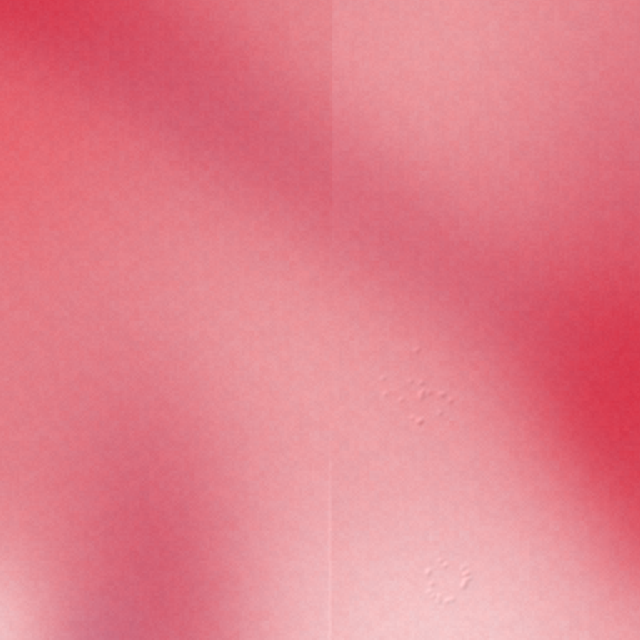
A three.js fragment shader for this background:

```glsl
// Soft rose and crimson watercolour blur with diagonal bands, a faint seam and tiny grains.
varying vec2 vUv;

const vec3 ROSE    = vec3(0.885, 0.49, 0.53);
const vec3 BLUSH   = vec3(0.92, 0.60, 0.62);
const vec3 PALE    = vec3(0.96, 0.78, 0.79);
const vec3 CORAL   = vec3(0.91, 0.39, 0.43);
const vec3 BERRY   = vec3(0.83, 0.36, 0.44);
const vec3 CRIMSON = vec3(0.84, 0.22, 0.30);
const vec3 MAUVE   = vec3(0.79, 0.40, 0.50);

const float SEAM_X = 0.519;

float hash(vec2 p) {
  return fract(sin(dot(p, vec2(127.1, 311.7))) * 43758.5453);
}

// Noise on a square grid; soft is the blended share of each cell.
float cellNoise(vec2 p, float soft) {
  vec2 cell = floor(p);
  vec2 f = smoothstep(1.0 - soft, 1.0, fract(p));
  float low = mix(hash(cell), hash(cell + vec2(1.0, 0.0)), f.x);
  float high = mix(hash(cell + vec2(0.0, 1.0)), hash(cell + vec2(1.0)), f.x);
  return mix(low, high, f.y) - 0.5;
}

// Rotated elliptical glow, 1 at its centre.
float glow(vec2 p, vec2 center, vec2 radius, float angle) {
  vec2 d = p - center;
  float c = cos(angle);
  float s = sin(angle);
  d = vec2(c * d.x + s * d.y, c * d.y - s * d.x) / radius;
  return exp(-dot(d, d));
}

// Soft stroke along the segment from a to b.
float band(vec2 p, vec2 a, vec2 b, float width) {
  vec2 ab = b - a;
  float t = clamp(dot(p - a, ab) / dot(ab, ab), 0.0, 1.0);
  float d = length(p - a - ab * t) / width;
  return exp(-d * d);
}

// Scattered embossed specks between two radii around a centre.
float grains(vec2 p, vec2 center, float inner, float outer, float seed) {
  float relief = 0.0;
  vec2 light = vec2(-0.0022, 0.0022);
  for (int i = 0; i < 18; i++) {
    float id = float(i) + seed;
    float angle = 6.2832 * hash(vec2(id, 1.3));
    float radius = mix(inner, outer, sqrt(hash(vec2(id, 7.9))));
    vec2 spot = center + radius * vec2(cos(angle), sin(angle));
    relief += glow(p, spot + light, vec2(0.005, 0.003), 0.7);
    relief -= glow(p, spot - light, vec2(0.005, 0.003), 0.7);
  }
  return relief;
}

void main() {
  vec2 p = vUv;
  vec3 color = ROSE;

  // Pale washes
  color = mix(color, BLUSH, 0.85 * glow(p, vec2(0.47, 0.43), vec2(0.32, 0.17), -0.5));
  color = mix(color, BLUSH, 0.95 * glow(p, vec2(0.69, 0.94), vec2(0.26, 0.25), -0.3));
  color = mix(color, PALE, glow(p, vec2(0.68, -0.03), vec2(0.39, 0.32), -0.25));

  // Warm left and right edges
  color = mix(color, CORAL, 0.80 * glow(p, vec2(-0.02, 0.79), vec2(0.25, 0.19), 0.3));
  color = mix(color, BERRY, 0.60 * glow(p, vec2(1.06, 0.67), vec2(0.21, 0.27), 0.0));

  // Diagonal band, strongest towards its ends
  float bandStrength = 0.60 + 0.27 * smoothstep(0.08, 0.42, abs(p.x - 0.60));
  color = mix(color, BERRY, bandStrength * band(p, vec2(0.0, 1.04), vec2(1.0, 0.39), 0.098));
  color = mix(color, BERRY, 0.50 * glow(p, vec2(0.28, 0.89), vec2(0.26, 0.10), -0.5));

  // Lower left column and its light corner
  color = mix(color, BERRY, 0.88 * glow(p, vec2(0.24, 0.11), vec2(0.135, 0.29), 0.12));
  color = mix(color, MAUVE, 0.65 * glow(p, vec2(0.16, -0.01), vec2(0.08, 0.08), 0.0));
  color = mix(color, PALE, 0.90 * glow(p, vec2(-0.03, 0.0), vec2(0.11, 0.16), 0.2));

  // Crimson accents
  color = mix(color, CRIMSON, 0.90 * glow(p, vec2(0.0, 1.03), vec2(0.27, 0.13), -0.2));
  color = mix(color, CRIMSON, 0.92 * glow(p, vec2(1.00, 0.42), vec2(0.17, 0.21), 0.2));
  color = mix(color, CRIMSON, 0.60 * band(p, vec2(0.99, 0.34), vec2(1.05, 0.18), 0.11));

  // Faint vertical seam: a lighter upper side and a thin lower highlight
  float side = smoothstep(SEAM_X - 0.001, SEAM_X + 0.001, p.x);
  float fade = exp(-abs(p.x - SEAM_X) / 0.08);
  float upper = smoothstep(0.55, 0.78, p.y);
  float lower = 1.0 - smoothstep(0.20, 0.38, p.y);
  color += vec3(0.014, 0.036, 0.036) * (side - 0.5) * fade * (upper - 0.5 * lower);
  float ridge = exp(-pow((p.x - SEAM_X + 0.004) / 0.0025, 2.0));
  color += vec3(0.018, 0.026, 0.024) * ridge * lower;

  // Small embossed grains
  float relief = grains(p, vec2(0.65, 0.395), 0.0, 0.06, 2.0);
  relief += grains(p, vec2(0.70, 0.092), 0.022, 0.034, 41.0);
  color += 0.045 * relief;

  // Square patches of shifted tint under a fine, crisp grain
  float tint = cellNoise(p * 64.0, 0.12) + 0.8 * cellNoise(p * 128.0 + 9.0, 0.3);
  float patches = cellNoise(p * 64.0 + 31.0, 0.12);
  float grain = cellNoise(p * 256.0, 0.5) + 0.6 * cellNoise(p * 128.0 + 17.0, 0.4);
  color += vec3(0.016, -0.010, -0.014) * tint;
  color += vec3(0.008, 0.014, 0.012) * patches + vec3(0.016, 0.026, 0.023) * grain;

  gl_FragColor = vec4(clamp(color, 0.0, 1.0), 1.0);
}
```
